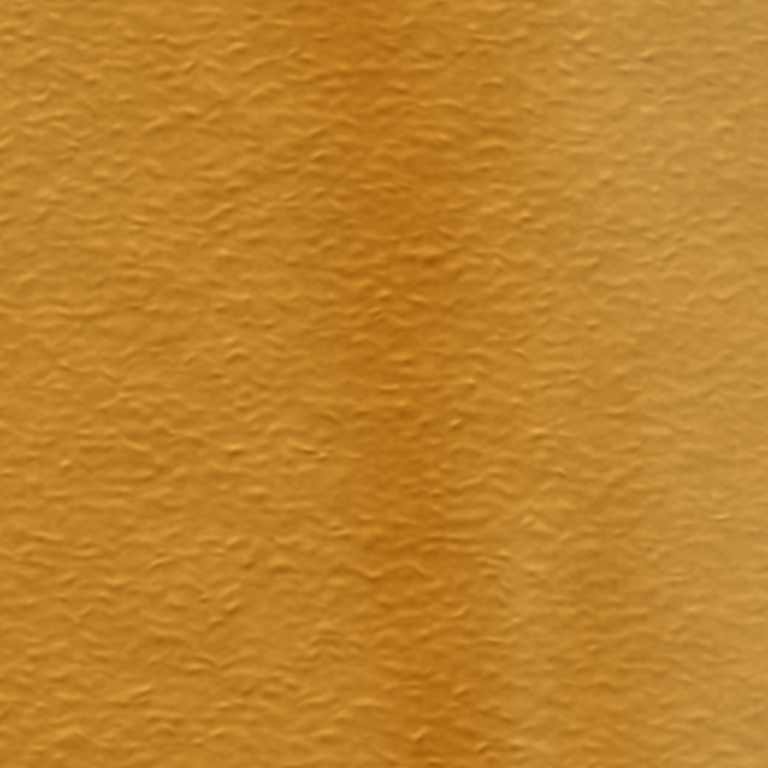
This texture is drawn by a Shadertoy shader. Its source:

```glsl
// Ochre painted plaster: soft, wide bumps lit from above over faint vertical stains.
#define BUMP_CELLS vec2(33.0, 51.0)
#define PIT_CELLS vec2(68.0, 98.0)
#define PIT_DEPTH 0.40
#define LIGHT_STEP vec2(-0.0012, 0.0050)
#define RELIEF_GAIN 0.145
#define WARP 0.009
#define GRAIN_GAIN 0.032
#define PATCH_GAIN 0.030
#define OCHRE vec3(0.745, 0.502, 0.160)
#define STAIN vec3(0.705, 0.442, 0.093)
#define PALE vec3(0.760, 0.560, 0.248)

float hash(vec2 p) {
    return fract(sin(dot(p, vec2(127.1, 311.7))) * 43758.5);
}

float noise(vec2 p) {
    vec2 i = floor(p), f = fract(p);
    f = f * f * f * (f * (f * 6.0 - 15.0) + 10.0);
    float low = mix(hash(i), hash(i + vec2(1, 0)), f.x);
    float high = mix(hash(i + vec2(0, 1)), hash(i + vec2(1, 1)), f.x);
    return mix(low, high, f.y);
}

// One soft, tilted oval bump per jittered cell, each of its own size and height
float bumps(vec2 p) {
    vec2 cell = floor(p);
    float sum = 0.0;
    for (int y = -1; y <= 1; y++) {
        for (int x = -1; x <= 1; x++) {
            vec2 id = cell + vec2(x, y);
            vec2 jitter = vec2(hash(id), hash(id + 17.3));
            vec2 d = p - id - 0.1 - 0.8 * jitter;
            d.y += d.x * (hash(id + 53.9) - 0.5) * 0.8;
            vec2 radius = mix(vec2(0.30, 0.25), vec2(0.56, 0.42), hash(id + 31.7));
            d /= radius;
            sum += (0.25 + 0.70 * hash(id + 71.1)) * exp(-dot(d, d));
        }
    }
    return sum;
}

// Plaster height: bent bumps with finer pits between them
float plasterHeight(vec2 p) {
    vec2 bend = vec2(noise(p * 37.0 + 3.7), noise(p * 37.0 + 41.3)) - 0.5;
    p += WARP * bend;
    return bumps(p * BUMP_CELLS) + PIT_DEPTH * noise(p * PIT_CELLS + 7.3);
}

// Broad colour: dark central stain, paler right side, weak lower right stain
vec3 wallColor(vec2 p) {
    float wander = noise(p * vec2(5.0, 4.0) + 11.0) - 0.5;
    float blotch = noise(p * vec2(9.0, 7.0) + 29.0) - 0.5;
    float x = p.x + 0.06 * wander;

    float pale = smoothstep(0.58, 0.92, x + 0.08 * (p.y - 0.5));
    float lowerStreak = smoothstep(0.64, 0.69, x) * (1.0 - smoothstep(0.70, 0.80, x));
    pale = max(pale, 0.55 * lowerStreak * (1.0 - smoothstep(0.25, 0.45, p.y)));
    pale += 0.30 * (1.0 - smoothstep(0.05, 0.32, x)) * smoothstep(0.35, 0.75, p.y);

    float center = mix(0.565, 0.465, p.y);
    float across = (x - center) / mix(0.085, 0.12, p.y);
    float stain = exp(-across * across) * mix(0.85, 0.60, p.y);
    float side = (x - 0.81) / 0.07;
    stain += 0.5 * exp(-side * side) * (1.0 - smoothstep(0.1, 0.65, p.y));
    stain += 0.25 * (1.0 - smoothstep(0.0, 0.35, p.y)) * (1.0 - smoothstep(0.2, 0.6, x));

    vec3 color = mix(OCHRE, PALE, clamp(pale + 0.15 * blotch, 0.0, 1.0));
    color = mix(color, STAIN, clamp(stain + 0.30 * blotch, 0.0, 1.0));
    float topRight = smoothstep(0.65, 1.0, p.x) * smoothstep(0.6, 1.0, p.y);
    return color - vec3(0.020, 0.008, 0.004) * topRight;
}

void mainImage(out vec4 fragColor, in vec2 fragCoord) {
    vec2 p = fragCoord / iResolution.y;

    // Upper faces catch light, lower faces fall into shade
    float relief = plasterHeight(p) - plasterHeight(p + LIGHT_STEP);
    relief = relief > 0.0 ? relief * 1.1 : relief * 0.85;
    float softness = mix(1.0, 0.65, smoothstep(0.6, 1.0, p.x));

    // Uneven paint: fine grain and wider patches
    float grain = noise(p * vec2(130.0, 165.0)) - 0.5;
    float patches = noise(p * vec2(14.0, 20.0) + 5.1) - 0.5;

    vec3 color = wallColor(p);
    color += RELIEF_GAIN * softness * relief * vec3(1.0, 0.95, 0.75);
    color += (GRAIN_GAIN * grain + PATCH_GAIN * patches) * vec3(1.0, 0.95, 0.8);
    fragColor = vec4(clamp(color, 0.0, 1.0), 1.0);
}
```
